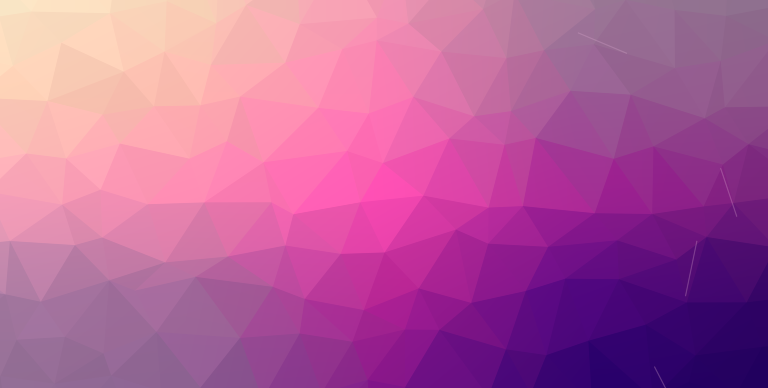
Give the GLSL for this background, as a Shadertoy shader.

```glsl
vec2 hash2(vec2 p) {
    return fract(sin(vec2(dot(p, vec2(127.1, 311.7)), dot(p, vec2(269.5, 183.3)))) * 4375.85);
}

// Five evenly spaced colour stops along x
vec3 ramp(float x, vec3 a, vec3 b, vec3 c, vec3 d, vec3 e) {
    vec4 t = clamp(vec4(x * 4.0) - vec4(0.0, 1.0, 2.0, 3.0), 0.0, 1.0);
    return mix(mix(mix(mix(a, b, t.x), c, t.y), d, t.z), e, t.w);
}

// Smooth colour field: cream to pink to indigo, mauve in the other corners
vec3 colourField(vec2 uv) {
    uv = clamp(uv, 0.0, 1.0);
    vec3 bottom = ramp(uv.x, vec3(.57, .43, .58), vec3(.54, .38, .57), vec3(.50, .08, .53),
                       vec3(.16, .00, .43), vec3(.12, .00, .36));
    vec3 low = ramp(uv.x, vec3(.66, .48, .64), vec3(.65, .41, .61), vec3(.73, .14, .59),
                    vec3(.34, .03, .51), vec3(.19, .01, .39));
    vec3 middle = ramp(uv.x, vec3(.99, .64, .73), vec3(.99, .53, .70), vec3(1.0, .31, .70),
                       vec3(.65, .13, .58), vec3(.47, .12, .49));
    vec3 high = ramp(uv.x, vec3(.99, .82, .71), vec3(.99, .71, .68), vec3(.99, .48, .70),
                     vec3(.60, .37, .58), vec3(.56, .33, .54));
    vec3 top = ramp(uv.x, vec3(1.0, .92, .79), vec3(.97, .82, .71), vec3(.96, .58, .70),
                    vec3(.62, .48, .60), vec3(.55, .43, .55));
    return ramp(uv.y, bottom, low, middle, high, top);
}

// Mesh vertex: staggered rows with random offsets
vec2 vertex(vec2 id) {
    float stagger = mod(id.y, 2.0) * 0.4 - 0.2;
    vec2 jitter = (hash2(id + 7.0) - 0.5) * 0.72;
    return (id + vec2(stagger, 0.0) + jitter) / vec2(7.2, 8.2);
}

// Signed distance from an edge line, positive to its left
float edgeSide(vec2 p, vec2 a, vec2 b) {
    vec2 d = normalize(b - a);
    return d.x * (p.y - a.y) - d.y * (p.x - a.x);
}

// Adds one facet, weighted by its coverage
void addFacet(inout vec4 sum, vec2 p, vec2 a, vec2 b, vec2 c, float aspect, float pixel) {
    float winding = sign(edgeSide(c, a, b));
    vec3 sides = winding * vec3(edgeSide(p, a, b), edgeSide(p, b, c), edgeSide(p, c, a));
    float inside = min(sides.x, min(sides.y, sides.z));
    float cover = smoothstep(-0.6 * pixel, 0.6 * pixel, inside);
    vec2 centre = (a + b + c) / 3.0;
    vec2 random = hash2(floor(centre * 300.0)) - 0.5;
    vec2 place = mix(centre, p, 0.2) / vec2(aspect, 1.0);
    vec3 colour = colourField(place + random * 0.025);
    sum += vec4(colour * (1.0 + random.x * 0.05), 1.0) * cover;
}

// Fine pale line between two points
float hairline(vec2 p, vec2 a, vec2 b, float pixel) {
    vec2 d = b - a;
    float along = clamp(dot(p - a, d) / dot(d, d), 0.0, 1.0);
    return 1.0 - smoothstep(0.0, 0.0005 + pixel, length(p - a - d * along));
}

void mainImage(out vec4 fragColor, in vec2 fragCoord) {
    vec2 p = fragCoord / iResolution.y;
    float aspect = iResolution.x / iResolution.y;
    float pixel = 1.0 / iResolution.y;
    vec2 cell = floor(p * vec2(7.2, 8.2));
    vec4 sum = vec4(0.0);

    // Split each nearby quad along its shorter diagonal
    for (int j = -1; j <= 1; j++) {
        for (int i = -1; i <= 1; i++) {
            vec2 id = cell + vec2(i, j);
            vec2 a = vertex(id);
            vec2 b = vertex(id + vec2(1, 0));
            vec2 c = vertex(id + vec2(1, 1));
            vec2 d = vertex(id + vec2(0, 1));
            if (distance(a, c) < distance(b, d)) {
                addFacet(sum, p, a, b, c, aspect, pixel);
                addFacet(sum, p, a, c, d, aspect, pixel);
            } else {
                addFacet(sum, p, a, b, d, aspect, pixel);
                addFacet(sum, p, b, c, d, aspect, pixel);
            }
        }
    }
    vec3 colour = sum.rgb / max(sum.a, 0.0001);

    // Bright seams
    vec2 q = vec2(p.x / aspect * 1.985, p.y);
    float seams = hairline(q, vec2(1.495, .915), vec2(1.619, .863), pixel);
    seams = max(seams, hairline(q, vec2(1.863, .565), vec2(1.904, .443), pixel));
    seams = max(seams, hairline(q, vec2(1.801, .378), vec2(1.772, .238), pixel));
    seams = max(seams, hairline(q, vec2(1.692, .054), vec2(1.720, .000), pixel));
    fragColor = vec4(mix(colour, vec3(.85, .65, .80), seams * 0.3), 1.0);
}
```
